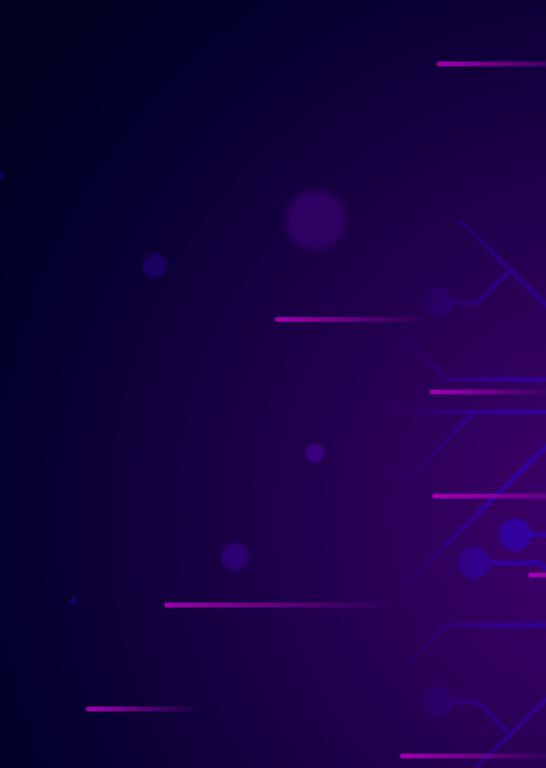
Write a WebGL 1 fragment shader that draws this background.

```glsl
precision highp float;
// Dark violet backdrop with a radial glow, faint circuit traces, soft dots and fading magenta streaks.
uniform vec2 u_resolution;

// Antialiased coverage of a signed distance, widened by a blur.
float cover(float dist, float blur) {
  float edge = 0.6 / u_resolution.y + blur;
  return 1.0 - smoothstep(-edge, edge, dist);
}

float segment(vec2 p, vec2 a, vec2 b) {
  vec2 ab = b - a;
  return length(p - a - ab * clamp(dot(p - a, ab) / dot(ab, ab), 0.0, 1.0));
}

// Distance to a trace with one bend.
float bend(vec2 p, vec2 a, vec2 b, vec2 c) {
  return min(segment(p, a, b), segment(p, b, c));
}

float disc(vec2 p, vec2 center, float radius) {
  return length(p - center) - radius;
}

// Rounded streak that fades out to the right of its start.
float streak(vec2 p, vec2 start, float len) {
  float fade = 1.0 - clamp((p.x - start.x) / len, 0.0, 1.0);
  return cover(segment(p, start, start + vec2(len, 0.0)) - 0.0031, 0.0004) * fade;
}

void dot2(inout vec3 color, vec2 p, vec2 center, float radius, float blur, vec3 tint) {
  color = mix(color, tint, cover(disc(p, center, radius), blur));
}

// Traces: one branch group mirrored about the glow axis, the rest free.
float circuit(vec2 p, float axis) {
  vec2 m = vec2(p.x, abs(p.y - axis));
  float wire = bend(m, vec2(0.569, 0.260), vec2(0.622, 0.260), vec2(0.663, 0.301));
  wire = min(wire, segment(m, vec2(0.599, 0.367), vec2(0.730, 0.238)));
  wire = min(wire, bend(m, vec2(0.525, 0.217), vec2(0.582, 0.160), vec2(0.8, 0.160)));
  wire = min(wire, segment(p, vec2(0.508, 0.4635), vec2(0.8, 0.4635)));
  wire = min(wire, bend(p, vec2(0.617, 0.4635), vec2(0.538, 0.3815), vec2(0.495, 0.3815)));
  wire = min(wire, segment(p, vec2(0.508, 0.219), vec2(0.730, 0.437)));
  wire = min(wire, segment(p, vec2(0.671, 0.3035), vec2(0.8, 0.3035)));
  wire = min(wire, bend(p, vec2(0.617, 0.267), vec2(0.704, 0.267), vec2(0.716, 0.255)));
  float node = disc(m, vec2(0.569, 0.260), 0.020);
  node = min(node, disc(p, vec2(0.671, 0.3035), 0.021));
  node = min(node, disc(p, vec2(0.617, 0.267), 0.021));
  return min(wire - 0.0031, node);
}

void main() {
  vec2 p = gl_FragCoord.xy / u_resolution.y;
  float axis = 0.346;

  // Radial glow beyond the right edge
  float reach = length(p - vec2(0.807, 0.325));
  vec3 color = vec3(max(0.26 - 0.31 * reach, 0.0), 0.0, max(0.44 - 0.33 * reach, 0.125));

  // Circuit, fading towards the left and away from the axis
  float strength = smoothstep(0.49, 0.69, p.x) * (0.95 - 1.3 * abs(p.y - axis));
  color = mix(color, vec3(0.19, 0.0, 0.65), cover(circuit(p, axis), 0.0006) * strength);

  // Floating dots
  dot2(color, p, vec2(0.411, 0.7135), 0.039, 0.008, vec3(0.18, 0.0, 0.38));
  dot2(color, p, vec2(0.202, 0.6540), 0.016, 0.003, vec3(0.10, 0.0, 0.36));
  dot2(color, p, vec2(0.410, 0.4100), 0.012, 0.002, vec3(0.22, 0.0, 0.49));
  dot2(color, p, vec2(0.306, 0.2750), 0.018, 0.003, vec3(0.17, 0.0, 0.43));
  dot2(color, p, vec2(0.096, 0.2170), 0.005, 0.002, vec3(0.10, 0.0, 0.35));
  dot2(color, p, vec2(-0.004, 0.7710), 0.009, 0.003, vec3(0.06, 0.0, 0.28));

  // Magenta streaks
  float light = streak(p, vec2(0.572, 0.9167), 0.21);
  light += streak(p, vec2(0.361, 0.5840), 0.20);
  light += streak(p, vec2(0.563, 0.4896), 0.16);
  light += streak(p, vec2(0.566, 0.3540), 0.25);
  light += streak(p, vec2(0.691, 0.2513), 0.20);
  light += streak(p, vec2(0.217, 0.2122), 0.30);
  light += streak(p, vec2(0.115, 0.0768), 0.15);
  light += streak(p, vec2(0.524, 0.0156), 0.21);
  color = mix(color, vec3(0.68, 0.0, 0.73), 0.9 * light);

  gl_FragColor = vec4(color, 1.0);
}
```
